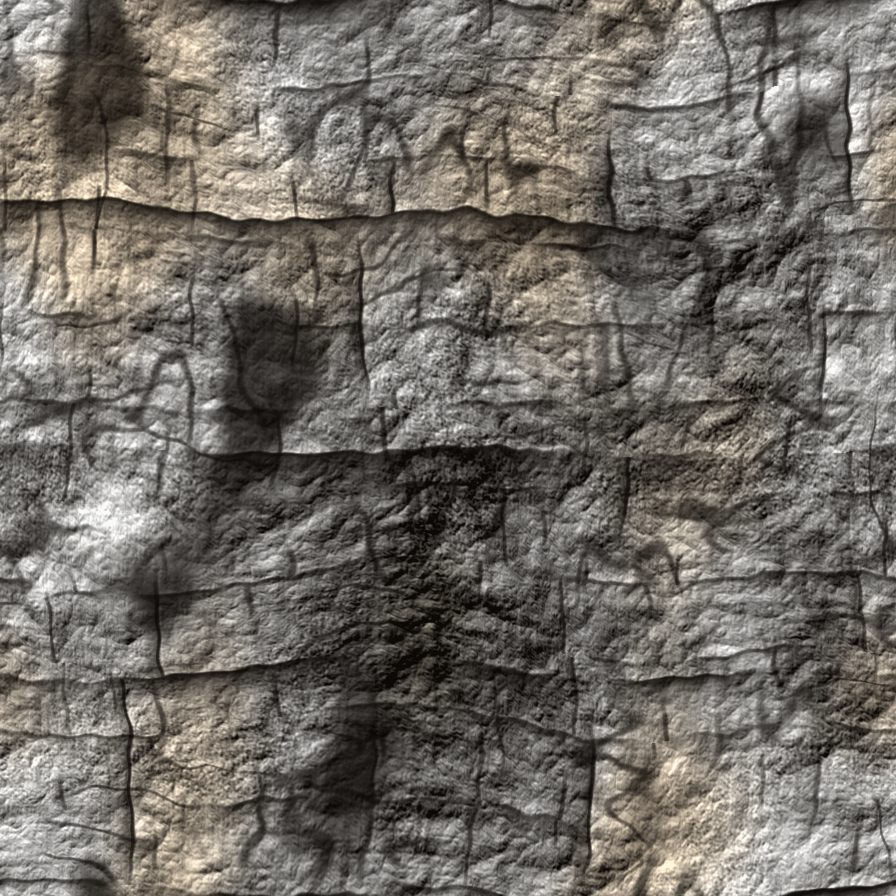
A WebGL 1 fragment shader for this texture:

```glsl
precision highp float;
// Weathered grey rock face: fractured blocks, shadowed ledges and gritty relief, tiling.
uniform vec2 u_resolution;

#define BASE_TONE 0.50
#define BROAD_CONTRAST 0.20
#define RELIEF 4.3
#define CAVITY 0.40
#define GRIT 0.17
#define LEDGE_SHADOW 0.85
#define FRACTURE_DEPTH 0.55
#define STAIN 0.75
#define COARSE_BLOCKS vec2(4.0, 4.0)
#define FINE_BLOCKS vec2(9.0, 11.0)

const float TAU = 6.28318;
const vec3 SHADOW_COLOR = vec3(0.045, 0.032, 0.020);
const vec3 LIGHT_COLOR = vec3(0.98, 0.98, 0.97);
const vec3 STAIN_TINT = vec3(1.10, 0.99, 0.84);
const vec2 LIGHT_STEP = vec2(-0.0013, 0.0024);

vec2 hash2(vec2 p) {
  vec3 q = fract(p.xyx * vec3(0.1031, 0.1030, 0.0973));
  q += dot(q, q.yzx + 33.33);
  return fract((q.xx + q.yz) * q.zy);
}

float corner(vec2 cell, vec2 offset, vec2 local, vec2 period) {
  vec2 slope = hash2(mod(cell + offset, period) + period * 3.0) * 2.0 - 1.0;
  return dot(slope, local - offset);
}

// Gradient noise that wraps after "period" cells, one tile wide.
float noise(vec2 uv, vec2 period) {
  vec2 p = uv * period;
  vec2 cell = floor(p);
  vec2 f = p - cell;
  vec2 s = f * f * f * (f * (f * 6.0 - 15.0) + 10.0);
  float low = mix(corner(cell, vec2(0.0), f, period),
                  corner(cell, vec2(1.0, 0.0), f, period), s.x);
  float high = mix(corner(cell, vec2(0.0, 1.0), f, period),
                   corner(cell, vec2(1.0), f, period), s.x);
  return 1.6 * mix(low, high, s.y);
}

// Creased height of the stone surface.
float rockHeight(vec2 uv) {
  float height = 0.0;
  float weight = 0.5;
  vec2 period = vec2(11.0, 13.0);
  for (int i = 0; i < 5; i++) {
    height += weight * abs(noise(uv, period));
    period = period * 2.0 + vec2(1.0, -1.0);
    weight *= 0.54;
  }
  return height;
}

// Thin dark line along the zero contour of a stretched noise.
float fracture(vec2 uv, vec2 period) {
  float line = 1.0 - smoothstep(0.01, 0.085, abs(noise(uv, period)));
  return line * smoothstep(-0.05, 0.35, noise(uv + 0.37, vec2(7.0)));
}

// x: shadow in joints and under ledges, y: lit lip, z: tone of the block.
vec3 blocks(vec2 uv, vec2 count, float shadowWidth) {
  vec2 p = uv * count;
  float row = mod(floor(p.y), count.y);
  p.x += 0.5 * hash2(vec2(row, count.x)).x;
  vec2 f = fract(p);
  vec2 before = f / count;
  vec2 after = (1.0 - f) / count;
  float tone = hash2(mod(floor(p), count) + count * 7.0).x - 0.5;

  float ledgeMask = smoothstep(-0.22, 0.30, noise(uv + 0.19, count + 1.0));
  float jointMask = smoothstep(-0.15, 0.35, noise(uv + 0.61, count + 2.0));
  vec2 gap = 1.0 - smoothstep(vec2(0.0008), vec2(0.0045), min(before, after));
  float ledge = max(gap.y, exp(-after.y / shadowWidth)) * ledgeMask;
  float joint = max(gap.x, 0.8 * exp(-after.x / (0.6 * shadowWidth))) * jointMask;
  float lip = smoothstep(0.001, 0.005, before.y) * exp(-before.y / 0.007) * ledgeMask;
  lip += 0.6 * smoothstep(0.001, 0.005, before.x) * exp(-before.x / 0.006) * jointMask;
  return vec3(max(ledge, joint), lip, tone);
}

void main() {
  vec2 uv = gl_FragCoord.xy / u_resolution;

  // Bend the joints and roughen their edges.
  vec2 bend = 0.035 * vec2(noise(uv, vec2(3.0)), noise(uv + 0.43, vec2(3.0)));
  vec2 chip = 0.006 * vec2(noise(uv, vec2(29.0)), noise(uv + 0.43, vec2(31.0)));
  vec2 bentUv = uv + bend + chip;
  vec3 coarse = blocks(bentUv, COARSE_BLOCKS, 0.022);
  vec3 fine = blocks(bentUv + 0.5 * bend.yx, FINE_BLOCKS, 0.006);

  // Broad light and dark areas.
  float patches = noise(uv + bend, vec2(8.0, 6.0));
  float tone = BASE_TONE + BROAD_CONTRAST * (noise(uv, vec2(3.0)) + patches);
  tone += 0.055 * (cos(TAU * (uv.x - 0.95)) + cos(TAU * uv.y));
  tone += 0.12 * coarse.z + 0.09 * fine.z;

  // Relief lit from above, with darker hollows.
  float height = rockHeight(uv + bend);
  float slope = height - rockHeight(uv + bend + LIGHT_STEP);
  tone += RELIEF * slope + CAVITY * (height - 0.23);

  // Gritty patches and fine streaks.
  float gritMask = 0.35 + smoothstep(0.0, 0.4, noise(uv + 0.27, vec2(6.0)));
  tone += GRIT * gritMask * noise(uv, vec2(251.0));
  tone += 0.10 * noise(bentUv, vec2(90.0, 17.0));
  tone += 0.20 * coarse.y + 0.18 * fine.y;

  // Shadows, fractures and deep hollows.
  float cracks = max(fracture(bentUv, vec2(15.0, 5.0)), fracture(bentUv + 0.31, vec2(6.0, 17.0)));
  float hollow = smoothstep(0.28, 0.62, noise(bentUv + 0.53, vec2(7.0, 4.0)));
  tone *= 1.0 - LEDGE_SHADOW * coarse.x;
  tone *= 1.0 - 0.7 * LEDGE_SHADOW * fine.x;
  tone *= (1.0 - FRACTURE_DEPTH * cracks) * (1.0 - 0.7 * hollow);

  vec3 color = mix(SHADOW_COLOR, LIGHT_COLOR, clamp(tone, 0.0, 1.0));
  float stain = STAIN * smoothstep(-0.1, 0.5, noise(uv + 0.71, vec2(4.0, 3.0)));
  gl_FragColor = vec4(color * mix(vec3(1.0), STAIN_TINT, stain), 1.0);
}
```
